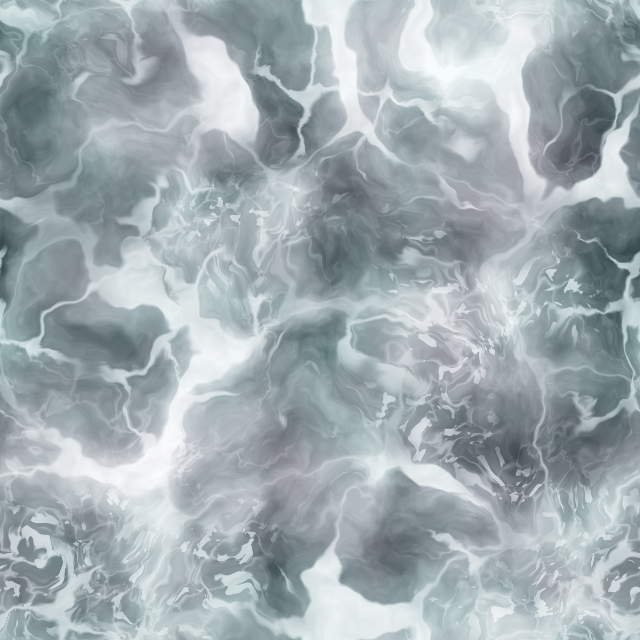
This texture is drawn by a WebGL 2 fragment shader. Its source:

```glsl
#version 300 es
precision highp float;
// Seamless sea foam: pale torn webs and flecks drifting over cloudy grey-teal water.

#define BIG_CELLS 4.0
#define MID_CELLS 8.0
#define LACE_CELLS 21.0
#define WARP 0.10
#define WATER_TONE 0.59
#define CLOUD_CONTRAST 0.40
#define VEIN_WIDTH 0.015
#define FOAM_TONE 0.91
#define FLECK_SCALE 38.0
#define EDGE_SOFT 0.0035

uniform vec2 u_resolution;
out vec4 fragColor;

// Integer hash of a lattice cell, wrapped after n cells
vec2 hash2(vec2 cell, float n, float seed) {
    uvec2 v = uvec2(mod(cell + 0.5, n)) + uvec2(seed * 131.0, seed * 57.0);
    v = v * 1664525u + 1013904223u;
    v.x += v.y * 1664525u;
    v.y += v.x * 1664525u;
    v ^= v >> 16u;
    v.x += v.y * 1664525u;
    v.y += v.x * 1664525u;
    v ^= v >> 16u;
    return vec2(v) * exp2(-32.0);
}

float cornerSlope(vec2 cell, vec2 offset, float n, float seed) {
    float angle = 6.2832 * hash2(cell, n, seed).x;
    return dot(vec2(cos(angle), sin(angle)), offset);
}

// Gradient noise with n lattice cells across the canvas
float noise(vec2 p, float n, float seed) {
    p = p * n + seed * 0.37;
    vec2 i = floor(p), f = p - i, e = vec2(1.0, 0.0);
    vec2 u = f * f * f * (f * (f * 6.0 - 15.0) + 10.0);
    return mix(mix(cornerSlope(i, f, n, seed),
                   cornerSlope(i + e.xy, f - e.xy, n, seed), u.x),
               mix(cornerSlope(i + e.yx, f - e.yx, n, seed),
                   cornerSlope(i + e.xx, f - e.xx, n, seed), u.x), u.y);
}

float fbm(vec2 p, float n, int octaves, float seed) {
    float sum = 0.0, amp = 1.0;
    for (int k = 0; k < octaves; k++) {
        sum += amp * noise(p, n, seed + float(k));
        amp *= 0.54;
        n *= 2.0;
    }
    return sum;
}

// Distance to the cell borders in canvas units, blended so junctions swell
float webDistance(vec2 p, float n, float seed) {
    p *= n;
    vec2 i = floor(p), f = p - i, nearest = vec2(0.0);
    float best = 9.0;
    for (int y = -1; y <= 1; y++)
    for (int x = -1; x <= 1; x++) {
        vec2 c = vec2(x, y);
        vec2 r = c + hash2(i + c, n, seed) - f;
        if (dot(r, r) < best) { best = dot(r, r); nearest = r; }
    }
    float sum = 0.0;
    for (int y = -2; y <= 2; y++)
    for (int x = -2; x <= 2; x++) {
        vec2 c = vec2(x, y);
        vec2 r = c + hash2(i + c, n, seed) - f, gap = r - nearest;
        if (dot(gap, gap) > 0.0001)
            sum += exp(-13.0 * dot(0.5 * (r + nearest), normalize(gap)));
    }
    return -log(sum) / 13.0 / n;
}

float vein(float d, float width) {
    return 1.0 - smoothstep(width - EDGE_SOFT, width + EDGE_SOFT, d);
}

void main() {
    vec2 p = gl_FragCoord.xy / u_resolution;
    vec2 q = p + WARP * vec2(fbm(p, 3.0, 5, 1.0), fbm(p, 3.0, 5, 11.0));

    // Masks that gather the foam into regions
    float thick = smoothstep(-0.10, 0.42, fbm(p, 3.0, 3, 21.0));
    float midMask = smoothstep(-0.12, 0.25, fbm(p, 4.0, 4, 31.0));
    float laceMask = smoothstep(0.0, 0.40, fbm(p, 3.0, 4, 41.0));
    float grain = fbm(q, 26.0, 4, 51.0);

    // Cloudy water with thin wisps
    float clouds = fbm(q, 3.0, 7, 61.0);
    float tone = WATER_TONE + CLOUD_CONTRAST * clouds + 0.09 * grain;
    float wisp = 1.0 - smoothstep(0.0, 0.07, abs(fbm(q, 7.0, 5, 71.0)));
    tone += 0.10 * wisp * smoothstep(-0.3, 0.3, fbm(p, 6.0, 2, 81.0));
    tone += 0.10 * laceMask;

    // Large bubbles: darker hearts, milky rims
    float big = webDistance(q, BIG_CELLS, 91.0) + 0.004 * grain;
    tone -= 0.11 * smoothstep(0.005, 0.06, big);
    tone += 0.11 * exp(-max(big, 0.0) / 0.014) * (0.3 + 0.7 * thick);

    // Webs of foam from fine lace to broad veins
    float mid = webDistance(q + 0.01 * grain, MID_CELLS, 101.0) + 0.003 * grain;
    float lace = webDistance(q + 0.012 * grain, LACE_CELLS, 111.0) + 0.003 * grain;
    float flecks = smoothstep(0.20, 0.36, fbm(q, FLECK_SCALE, 3, 121.0));
    float foam = 0.55 * laceMask * vein(lace, 0.0005);
    foam = max(foam, 0.75 * flecks * (0.08 + 0.92 * laceMask));
    foam = max(foam, 0.75 * midMask * vein(mid, 0.004 * midMask - 0.001));
    float bigWidth = VEIN_WIDTH * thick * thick + 0.001;
    foam = max(foam, (0.35 + 0.65 * thick) * vein(big, bigWidth));
    tone = mix(tone, FOAM_TONE + 0.06 * grain + 0.06 * clouds, foam);

    // Cool tint that fades in the whites, drifting between teal and violet grey
    tone = clamp(tone, 0.17, 0.97);
    float tint = 1.0 - smoothstep(0.6, 1.15, tone);
    float drift = 0.05 * fbm(p, 4.0, 3, 131.0);
    vec3 colour = vec3(tone) + tint * vec3(-drift, 0.05 + 0.4 * drift, 0.07);
    fragColor = vec4(clamp(colour, 0.0, 1.0), 1.0);
}
```
